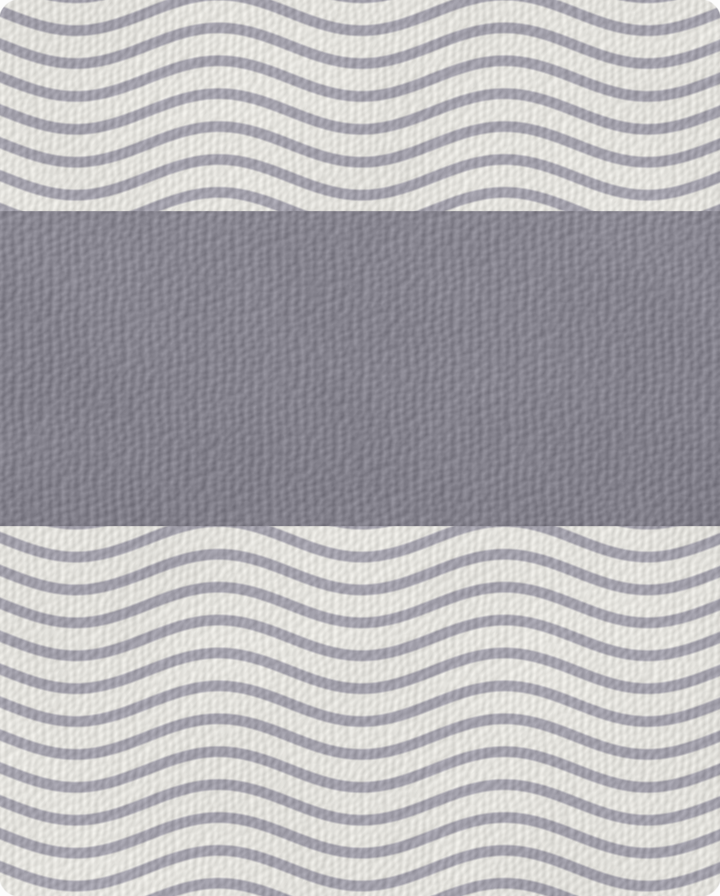
Write a WebGL 2 fragment shader that draws this pattern.

```glsl
#version 300 es
precision highp float;

uniform vec2 u_resolution;
out vec4 fragColor;

const float TAU = 6.28319;

vec2 hash2(vec2 cell) {
    vec2 k = vec2(dot(cell, vec2(127.1, 311.7)), dot(cell, vec2(269.5, 183.3)));
    return fract(sin(k) * 4375.85);
}

// Distance to the nearest jittered cell point
float cellular(vec2 q) {
    vec2 base = floor(q);
    float nearest = 4.0;
    for (int j = -1; j <= 1; j++) {
        for (int i = -1; i <= 1; i++) {
            vec2 cell = base + vec2(i, j);
            vec2 d = cell + 0.15 + 0.7 * hash2(cell) - q;
            nearest = min(nearest, dot(d, d));
        }
    }
    return sqrt(nearest);
}

// Side-lit bumps made from the slope of cellular noise
float relief(vec2 q, vec2 light) {
    return cellular(q + light) - cellular(q - light);
}

// Broad uneven shading, roughly -1 to 1
float mottle(vec2 p) {
    float sum = 0.0;
    float gain = 0.5;
    vec2 q = p * 11.0;
    for (int i = 0; i < 4; i++) {
        sum += gain * sin(q.x + 1.7 * sin(q.y * 0.8)) * sin(q.y + 1.3 * sin(q.x * 0.7));
        q = mat2(1.5, 1.1, -1.1, 1.5) * q + 2.3;
        gain *= 0.7;
    }
    return sum;
}

// Short slanted stitches stacked in upright columns
float weave(vec2 p, float columns, float rows, float slant) {
    vec2 q = vec2(p.x * columns, p.y * rows - p.x * columns * slant);
    float stitches = relief(q, vec2(-0.22, 0.22));
    float ribs = sin(TAU * (p.x * columns + 0.12 * sin(p.y * 70.0)));
    return 0.75 * stitches + 0.16 * ribs;
}

// Signed distance to a stack of parallel sine stripes
float waveStripes(vec2 p, vec2 trough, float period, float spacing, float amplitude, float halfWidth) {
    float phase = TAU * (p.x - trough.x) / period;
    float slope = amplitude * TAU / period * sin(phase);
    float y = p.y - trough.y - amplitude * (1.0 - cos(phase));
    float offset = abs(fract(y / spacing + 0.5) - 0.5) * spacing;
    return offset * inversesqrt(1.0 + slope * slope) - halfWidth;
}

float roundedBox(vec2 p, vec2 halfSize, float radius) {
    vec2 d = abs(p) - halfSize + radius;
    return length(max(d, 0.0)) + min(max(d.x, d.y), 0.0) - radius;
}

float coverage(float dist, float blur) {
    return 1.0 - smoothstep(-blur, blur, dist);
}

void main() {
    vec2 p = gl_FragCoord.xy / u_resolution.y;
    vec2 halfSize = 0.5 * vec2(u_resolution.x / u_resolution.y, 1.0);
    float pixel = 1.0 / u_resolution.y;

    vec3 paper = vec3(0.885, 0.88, 0.86);
    vec3 stripeInk = vec3(0.63, 0.622, 0.665);
    vec3 bandInk = vec3(0.518, 0.51, 0.553);

    // Striped cloth
    float stripe = waveStripes(p, vec2(0.4036, 0.3783), 0.319, 0.03672, 0.0199, 0.006);
    float ink = coverage(stripe, max(pixel, 0.0016));
    float shade = mottle(p);
    float paperWeave = weave(p, 118.0, 112.0, 0.55);
    vec3 color = mix(paper, stripeInk, ink);
    color += 0.105 * paperWeave + 0.013 * shade;

    // Solid band with a coarser knit
    float bandDistance = abs(p.y - 0.5886) - 0.1758;
    float bandWeave = weave(p + 0.37, 98.0, 116.0, 0.4);
    float fine = relief(p * vec2(190.0, 175.0), vec2(-0.2, 0.2));
    vec3 band = bandInk + 0.11 * bandWeave + 0.025 * fine + 0.016 * shade;
    band += 0.08 * (p.y - 0.5886);
    band -= 0.025 * smoothstep(-0.004, 0.0, bandDistance);
    color = mix(color, band, coverage(bandDistance, 0.8 * pixel));

    // Rounded corners on white
    float card = roundedBox(p - halfSize, halfSize, 0.023);
    color = mix(vec3(0.99), color, coverage(card - pixel, pixel));

    fragColor = vec4(clamp(color, 0.0, 1.0), 1.0);
}
```
